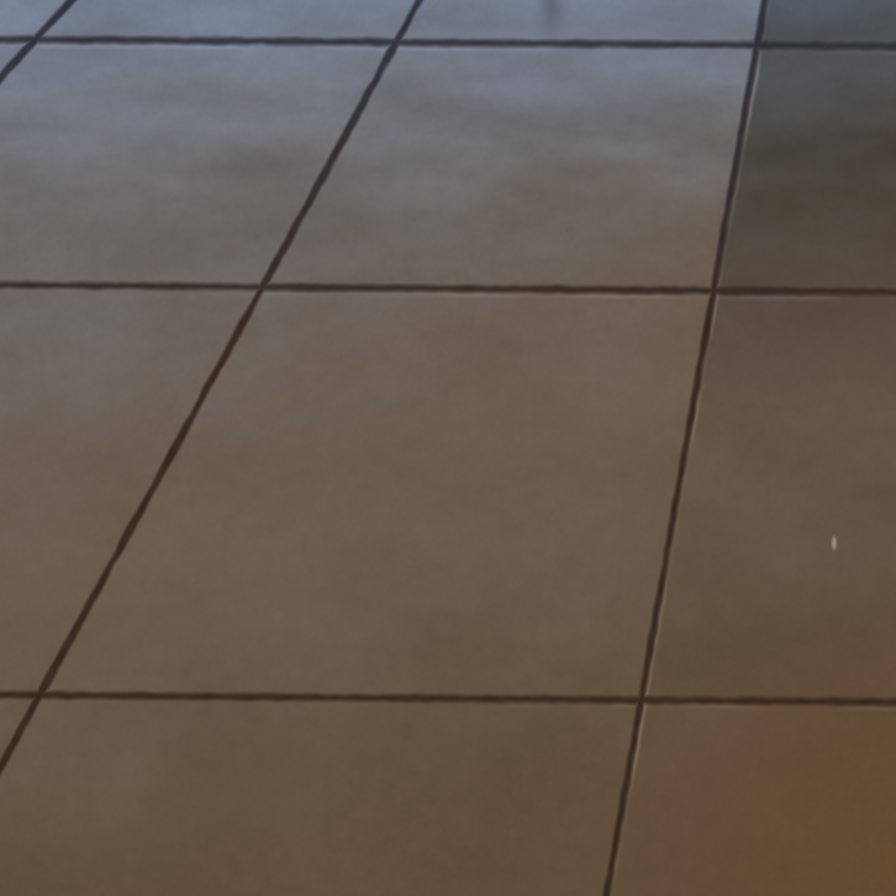
Write a Shadertoy shader that draws this texture.

```glsl
// Glazed brown floor tiles in perspective, with dark grout and cool window light at the far end.

vec2 hash2(vec2 p) {
    p = vec2(dot(p, vec2(127.1, 311.7)), dot(p, vec2(269.5, 183.3)));
    return fract(sin(p) * 43758.545) * 2.0 - 1.0;
}

float gradientNoise(vec2 p) {
    vec2 i = floor(p), f = p - i;
    vec2 w = f * f * f * (f * (f * 6.0 - 15.0) + 10.0);
    vec2 e = vec2(0.0, 1.0);
    float low = mix(dot(hash2(i), f), dot(hash2(i + e.yx), f - e.yx), w.x);
    float high = mix(dot(hash2(i + e), f - e), dot(hash2(i + e.yy), f - e.yy), w.x);
    return mix(low, high, w.y);
}

float fbm(vec2 p) {
    float sum = 0.0, gain = 0.6;
    for (int i = 0; i < 4; i++) {
        sum += gain * gradientNoise(p);
        p = mat2(1.6, 1.2, -1.2, 1.6) * p + 7.3;
        gain *= 0.5;
    }
    return sum;
}

// Soft band of the given half width around zero
float band(float dist, float halfWidth, float soft) {
    return 1.0 - smoothstep(halfWidth - soft, halfWidth + soft, abs(dist));
}

void mainImage(out vec4 fragColor, in vec2 fragCoord) {
    vec2 uv = fragCoord / iResolution.xy;
    float soft = max(0.0028, 1.0 / iResolution.y);

    // Floor plane: columns meet at a vanishing point above the canvas
    float depth = 2.049 - uv.y - 0.008 * (uv.x - 0.45);
    float slope = (uv.x - 1.038) / depth;
    vec2 grid = vec2((slope + 0.1765) / 0.367, (1.0 / depth - 0.547) / 0.1826);
    vec2 tile = floor(grid);
    vec2 joint = round(grid);

    // Signed distances to the nearest joints, in canvas units
    vec2 dist = (grid - joint) * vec2(0.367 * depth / sqrt(1.0 + slope * slope), 0.1826 * depth * depth);
    dist += 0.0015 * vec2(gradientNoise(uv * 50.0), gradientNoise(uv * 60.0 + 9.0));

    // Glaze: warm near, grey further off, mottled per tile
    float mottle = fbm(grid * vec2(4.0, 5.0) + tile * 3.7);
    float fine = fbm(uv * vec2(45.0, 50.0));
    float away = uv.y + 0.3 * (0.5 - uv.x) + 0.15 * mottle;
    vec3 color = mix(vec3(0.382, 0.308, 0.235), vec3(0.412, 0.355, 0.302), smoothstep(0.0, 0.5, away));
    color = mix(color, vec3(0.425, 0.405, 0.395), smoothstep(0.5, 0.85, away));
    color += vec3(0.015, -0.015, -0.045) * smoothstep(0.6, 1.1, uv.x) * smoothstep(0.4, 0.0, uv.y);

    // Window sheen broken into horizontal ripples
    float ripple = fbm(uv * vec2(5.0, 17.0) + vec2(2.0, 5.0));
    float sheen = smoothstep(0.76, 1.04, uv.y + 0.1 * ripple + 0.06 * (0.5 - uv.x));
    float glare = exp(-pow((uv.x - 0.70) / 0.11, 2.0)) * smoothstep(0.76, 1.0, uv.y);
    color = mix(color, vec3(0.465, 0.515, 0.60), 0.9 * sheen);
    color = mix(color, vec3(0.44, 0.47, 0.56), 0.3 * glare);
    color += 0.06 * ripple * smoothstep(0.6, 0.85, uv.y);

    // Shaded right column, and a dim reflected post at the far edge
    float rightSide = smoothstep(-0.01, 0.01, grid.x);
    float shade = mix(0.02, 0.30, smoothstep(0.45, 0.85, uv.y));
    color *= 1.0 - rightSide * shade * vec3(1.0, 1.0, 1.06);
    color *= 1.0 - 0.2 * band(uv.x - 0.615, 0.009, 0.012) * smoothstep(0.94, 1.0, uv.y);

    // Tile variation, surface wear and fine grain
    float grain = gradientNoise(uv * vec2(170.0, 150.0));
    color *= 1.0 + 0.012 * hash2(tile).x + 0.07 * mottle + 0.06 * fine + 0.025 * grain;

    // Pale worn lips beside the joints, broken into patches
    float wear = smoothstep(-0.1, 0.3, gradientNoise(uv * vec2(9.0, 8.0) + 4.0));
    float sideLip = band(dist.x - 0.0058, 0.0015, soft) * step(-0.5, joint.x);
    float frontLip = band(dist.y + 0.0075, 0.002, soft);
    color += vec3(0.16, 0.15, 0.14) * sideLip * (0.12 + 0.88 * wear);
    color += 0.05 * frontLip * wear;

    // Grout, browner nearby and bluer under the window light, with uneven depth
    float uneven = 1.0 + 0.5 * gradientNoise(uv * 23.0 + 2.0);
    float columnJoint = band(dist.x, (joint.x < -0.5 ? 0.0040 : 0.0033) * uneven, soft);
    float rowJoint = band(dist.y, 0.0038 * uneven, soft * 1.3);
    vec3 grout = mix(vec3(0.205, 0.145, 0.11), vec3(0.18, 0.18, 0.21), smoothstep(0.55, 1.0, uv.y));
    grout *= 1.0 + 0.3 * fine;
    color = mix(color, grout, max(0.92 * columnJoint, 0.88 * rowJoint));

    // Small pale chip
    vec2 chip = (uv - vec2(0.931, 0.394)) / vec2(0.0035, 0.009);
    color = mix(color, vec3(0.65, 0.62, 0.57), 0.75 * (1.0 - smoothstep(0.2, 1.3, length(chip))));

    fragColor = vec4(clamp(color, 0.0, 1.0), 1.0);
}
```
